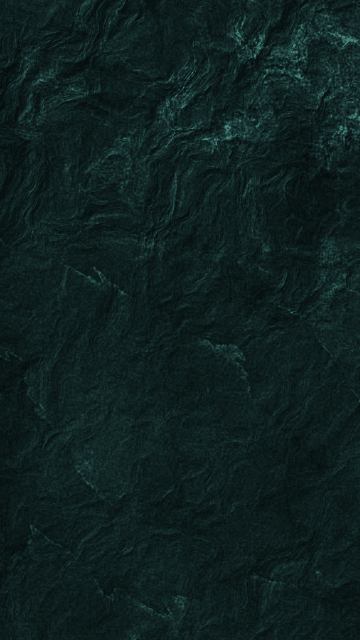
Reproduce this texture procedurally as a WebGL 2 fragment shader.

```glsl
#version 300 es
precision highp float;
// Dark teal eroded terrain seen from above, with pale crinkled highlands and jagged scarps.

uniform vec2 u_resolution;
out vec4 fragColor;

vec2 randomDirection(vec2 cell) {
    vec3 h = fract(vec3(cell.xyx) * vec3(0.1031, 0.1030, 0.0973));
    h += dot(h, h.yzx + 33.33);
    float angle = 6.2832 * fract((h.x + h.y) * h.z);
    return vec2(cos(angle), sin(angle));
}

float gradientNoise(vec2 p) {
    vec2 i = floor(p), f = fract(p);
    vec2 s = f * f * f * (f * (f * 6.0 - 15.0) + 10.0);
    float a = dot(randomDirection(i), f);
    float b = dot(randomDirection(i + vec2(1, 0)), f - vec2(1, 0));
    float c = dot(randomDirection(i + vec2(0, 1)), f - vec2(0, 1));
    float d = dot(randomDirection(i + 1.0), f - 1.0);
    return mix(mix(a, b, s.x), mix(c, d, s.x), s.y);
}

const mat2 OCTAVE = mat2(1.6, 1.2, -1.2, 1.6);

float fbm(vec2 p, int octaves) {
    float sum = 0.0, amplitude = 1.0;
    for (int i = 0; i < octaves; i++) {
        sum += amplitude * gradientNoise(p);
        p = OCTAVE * p + 11.7;
        amplitude *= 0.5;
    }
    return sum;
}

// Sharp creases at every scale, like branching gullies.
float gullies(vec2 p) {
    float height = 0.0, amplitude = 0.5;
    for (int i = 0; i < 5; i++) {
        float n = gradientNoise(p);
        height += amplitude * (1.0 - 2.0 * sqrt(n * n + 0.001));
        p = OCTAVE * p + 5.3;
        amplitude *= 0.5;
    }
    return height;
}

vec2 warp(vec2 p) {
    return p + 0.06 * vec2(fbm(p * 6.0, 4), fbm(p * 6.0 + 17.0, 4));
}

float blob(vec2 p, vec2 center, vec2 radius) {
    vec2 d = (p - center) / radius;
    return exp(-dot(d, d));
}

void main() {
    vec2 p = gl_FragCoord.xy / u_resolution.y;
    vec2 w = warp(p);
    float upland = smoothstep(0.45, 0.75, w.y + 0.3 * (w.x - 0.28));
    float northeast = smoothstep(0.6, 1.15, w.y + 0.9 * (w.x - 0.28));

    // Relief lit from the upper left
    vec2 lightStep = 0.0015 * vec2(-0.6, 0.8);
    vec2 stretch = vec2(15.0, 12.0);
    float slope = (gullies(w * stretch) - gullies(warp(p + lightStep) * stretch)) / 0.0015;
    float tone = clamp(0.0105 * slope, -0.5, 0.7) * (0.75 + 0.55 * upland);

    // Broad tonal drift and shadowed basins
    tone += 0.27 * fbm(w * vec2(8.0, 4.5) + 3.1, 5);
    tone -= 0.40 * blob(w, vec2(0.49, 0.71), vec2(0.06, 0.08));
    tone -= 0.15 * blob(w, vec2(0.46, 0.24), vec2(0.09, 0.10));
    tone -= 0.22 * (1.0 - smoothstep(0.0, 0.06, w.x));

    // Fine grain, stronger on pale ground
    float grain = gradientNoise(p * 260.0) + 0.5 * gradientNoise(p * 145.0 + 40.0);
    tone += 0.42 * grain;

    // Pale highlands, broken up by small crinkles
    float crinkle = fbm(w * 70.0 + 4.0, 3);
    float highland = smoothstep(-0.05, 0.55, fbm(w * vec2(12.0, 9.0) + 8.4, 5));
    highland *= 0.08 + 0.25 * upland + 0.4 * northeast;
    highland += 0.35 * blob(w, vec2(0.53, 0.87), vec2(0.07, 0.10));
    tone += highland * (0.75 + 1.2 * crinkle + 0.9 * grain);

    // Thin broken veins winding through the uplands
    float vein = exp(-22.0 * abs(fbm(w * vec2(11.0, 14.0) + 31.0, 4)));
    float veinPatch = smoothstep(-0.05, 0.3, fbm(p * 8.0 + 2.0, 3));
    tone += vein * veinPatch * (0.1 + 0.5 * upland) * (0.9 + 1.3 * crinkle + 0.8 * grain);

    // Scarps running down to the right: bright lip, shaded foot
    vec2 across = vec2((p.x + p.y) * 3.6, (p.x - p.y) * 1.5);
    float scarp = fbm(across + 0.6, 6);
    float edge = smoothstep(-0.012, 0.012, scarp);
    float presence = smoothstep(0.0, 0.3, fbm(p * 6.0 + 21.0, 3));
    float lip = edge * exp(-32.0 * max(scarp, 0.0));
    float foot = (1.0 - edge) * exp(10.0 * min(scarp, 0.0));
    tone += presence * lip * (0.8 + 0.9 * grain) - 0.18 * foot;

    // Exponential tone scale tinted teal
    float green = min(0.121 * exp(tone), 0.5);
    fragColor = vec4(green * vec3(0.41 + 0.25 * green, 1.0, 1.01 - 0.18 * green), 1.0);
}
```
